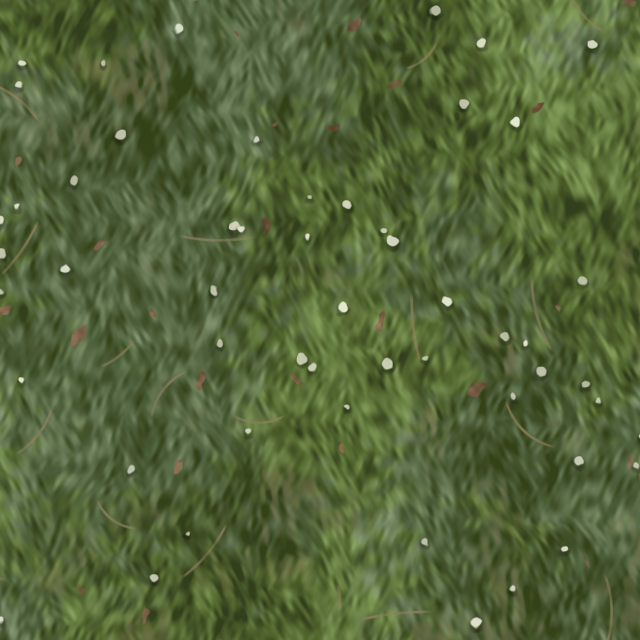
This texture is drawn by a three.js fragment shader. Its source:

```glsl
// Mossy lawn with leaning grass blades, scattered daisies, dead leaves and dry straws.
varying vec2 vUv;

const vec3 SHADE      = vec3(0.23, 0.29, 0.13);
const vec3 MOSS       = vec3(0.32, 0.40, 0.18);
const vec3 CLOVER     = vec3(0.30, 0.37, 0.23);
const vec3 MOSS_TIP   = vec3(0.42, 0.51, 0.27);
const vec3 CLOVER_TIP = vec3(0.40, 0.47, 0.33);
const vec3 THATCH     = vec3(0.43, 0.41, 0.27);
const vec3 PETAL      = vec3(0.90, 0.91, 0.82);
const vec3 STRAW      = vec3(0.56, 0.50, 0.36);
const vec3 LEAF_PALE  = vec3(0.60, 0.45, 0.35);
const vec3 LEAF_DARK  = vec3(0.38, 0.25, 0.18);

const vec2 BLADE_FREQ   = vec2(155.0, 48.0); // across, along
const float TONE_MEAN   = 0.57;
const float BLADE_GAIN  = 1.8;
const float TUFT_GAIN   = 0.6;
const float PATCH_GAIN  = 1.3;
const float DAISY_CELLS = 16.0;
const float LEAF_CELLS  = 9.0;
const float STRAW_CELLS = 5.0;
const float SOFT        = 0.0018;            // edge softness

vec3 hash3(vec2 p) {
  vec3 q = fract(p.xyx * vec3(0.1031, 0.1030, 0.0973));
  q += dot(q, q.yxz + 33.33);
  return fract((q.xxy + q.yzz) * q.zyx);
}

float noise(vec2 p) {
  vec2 i = floor(p), f = fract(p);
  f = f * f * (3.0 - 2.0 * f);
  return mix(mix(hash3(i).x, hash3(i + vec2(1.0, 0.0)).x, f.x),
             mix(hash3(i + vec2(0.0, 1.0)).x, hash3(i + 1.0).x, f.x), f.y);
}

float fbm(vec2 p) {
  float sum = 0.0, amp = 0.533;
  for (int i = 0; i < 4; i++) {
    sum += amp * noise(p);
    p = p * 2.03 + 17.3;
    amp *= 0.5;
  }
  return sum;
}

vec2 spin(vec2 p, float a) {
  float c = cos(a), s = sin(a);
  return vec2(c * p.x + s * p.y, c * p.y - s * p.x);
}

// Stretched noise whose streaks lean by the given angle from upright
float blades(vec2 p, float lean, float scale) {
  return noise(spin(p, lean) * BLADE_FREQ * scale + 60.0 + lean * 40.0);
}

vec3 lawn(vec2 p) {
  vec2 bent = p + 0.014 * vec2(noise(p * 14.0), noise(p * 14.0 + 31.0));
  float left = blades(bent, 0.5, 1.0);
  float right = blades(bent, -0.4, 0.95);
  float upright = blades(bent, 0.12, 0.7);
  float swirl = smoothstep(0.35, 0.65, noise(p * 19.0 + 7.0) - 0.15 * (p.x - 0.5));
  float grain = 0.55 * mix(left, right, swirl) + 0.45 * upright;

  float tone = TONE_MEAN + BLADE_GAIN * (grain - 0.5)
             + TUFT_GAIN * (noise(bent * 48.0) - 0.5)
             + PATCH_GAIN * (fbm(p * 5.0 + 3.0) - 0.5);
  tone = clamp(tone, -0.2, 1.6);

  float cool = smoothstep(0.38, 0.62, fbm(p * 4.0 + 41.0) + 0.25 * (noise(bent * 60.0) - 0.5));
  vec3 body = mix(MOSS, CLOVER, cool);
  vec3 tip = mix(MOSS_TIP, CLOVER_TIP, cool);
  vec3 col = tone < 0.5 ? mix(SHADE, body, tone * 2.0) : mix(body, tip, tone * 2.0 - 1.0);
  float dry = smoothstep(0.58, 0.8, fbm(p * 9.0 + 73.0)) * smoothstep(0.3, 0.8, upright);
  return mix(col, THATCH, 0.6 * dry);
}

vec3 addStraws(vec3 col, vec2 p) {
  vec2 cell = floor(p * STRAW_CELLS);
  for (int k = 0; k < 9; k++) {
    vec2 id = cell + vec2(mod(float(k), 3.0), floor(float(k) / 3.0)) - 1.0;
    vec3 h = hash3(id + 211.0), g = hash3(id + 307.0);
    vec2 q = spin(p - (id + h.xy) / STRAW_CELLS, 6.283 * h.z);
    float halfLen = mix(0.02, 0.07, g.x);
    float x = q.x / halfLen;
    float off = abs(q.y - (g.y - 0.5) * 0.6 * halfLen * x * x);
    float line = 1.0 - smoothstep(0.0007, 0.0007 + 1.5 * SOFT, off);
    float mask = line * (1.0 - smoothstep(0.75, 1.0, abs(x))) * step(g.z, 0.7);
    col = mix(col, STRAW, mask * (0.4 + 0.5 * noise(p * 60.0)));
  }
  return col;
}

vec3 addLeaves(vec3 col, vec2 p) {
  vec2 cell = floor(p * LEAF_CELLS);
  for (int k = 0; k < 9; k++) {
    vec2 id = cell + vec2(mod(float(k), 3.0), floor(float(k) / 3.0)) - 1.0;
    vec3 h = hash3(id + 401.0), g = hash3(id + 503.0);
    vec2 q = spin(p - (id + h.xy) / LEAF_CELLS, 6.283 * h.z);
    q += 0.008 * (vec2(noise(p * 90.0), noise(p * 90.0 + 9.0)) - 0.5);
    float size = mix(0.006, 0.018, g.x * g.x);
    float dist = (length(q * vec2(1.0, 2.3)) - size) / 1.6;
    float mask = (1.0 - smoothstep(-SOFT, SOFT, dist)) * step(g.z, 0.32);
    vec3 tint = mix(LEAF_DARK, LEAF_PALE, clamp(g.y + noise(p * 110.0) - 0.5, 0.0, 1.0));
    col = mix(col, tint, 0.8 * mask);
  }
  return col;
}

vec3 addDaisies(vec3 col, vec2 p) {
  vec2 cell = floor(p * DAISY_CELLS);
  for (int k = 0; k < 9; k++) {
    vec2 id = cell + vec2(mod(float(k), 3.0), floor(float(k) / 3.0)) - 1.0;
    vec3 h = hash3(id + 601.0), g = hash3(id + 701.0);
    float crowd = 0.45 * smoothstep(0.3, 0.75, noise(id * 0.3 + 5.0));
    vec2 q = p - (id + h.xy) / DAISY_CELLS;
    q += 0.004 * (vec2(noise(p * 130.0), noise(p * 130.0 + 9.0)) - 0.5);
    float size = mix(0.0035, 0.0088, g.x);
    float dist = length(q * vec2(1.0, 0.85 + 0.3 * g.y)) - size;
    float present = step(h.z, crowd);
    float shadow = 1.0 - smoothstep(0.0, 0.006, length(q + vec2(0.0, 0.004)) - size);
    col *= 1.0 - 0.25 * shadow * present;
    float mask = (1.0 - smoothstep(-SOFT, SOFT, dist)) * present;
    col = mix(col, PETAL, mask * mix(0.7, 1.0, g.z));
  }
  return col;
}

void main() {
  vec3 col = lawn(vUv);
  col = addStraws(col, vUv);
  col = addLeaves(col, vUv);
  col = addDaisies(col, vUv);
  gl_FragColor = vec4(col, 1.0);
}
```
